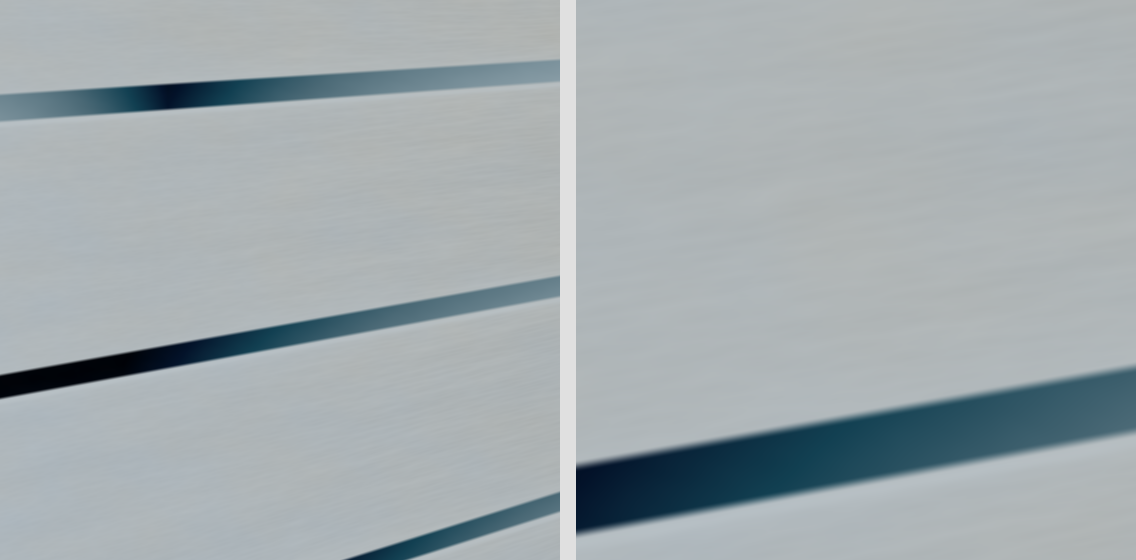
Left, the full canvas; right, a detail of the centre.
This texture is drawn by a Shadertoy shader. Its source:

```glsl
// Pale brushed boards in shallow perspective, parted by three fanning gaps.
// Gap lines come from a quadratic spacing rule; each gap carries a shadow ramp,
// and the boards get grain from stretched cellular noise and layered sines.

const int GAP_COUNT = 3;
const vec3 BOARD = vec3(0.685, 0.710, 0.718);
const vec3 RIM   = vec3(0.745, 0.780, 0.800);
const vec3 BLACK = vec3(0.00, 0.01, 0.03);
const vec3 NAVY  = vec3(0.01, 0.07, 0.16);
const vec3 TEAL  = vec3(0.07, 0.25, 0.32);
const vec3 SLATE = vec3(0.29, 0.41, 0.46);
const vec3 MIST  = vec3(0.47, 0.56, 0.60);

vec2 hash2(vec2 p) {
    vec3 q = fract(p.xyx * vec3(0.1031, 0.1030, 0.0973));
    q += dot(q, q.yzx + 33.33);
    return fract((q.xx + q.yz) * q.zy);
}

// Distance to the nearest jittered cell point, about 0 to 1
float cellular(vec2 p) {
    vec2 cell = floor(p), local = fract(p);
    float nearest = 2.0;
    for (int j = -1; j <= 1; j++)
    for (int i = -1; i <= 1; i++) {
        vec2 offset = vec2(i, j);
        vec2 delta = offset + hash2(cell + offset) - local;
        nearest = min(nearest, dot(delta, delta));
    }
    return sqrt(nearest);
}

// Slow mottling from warped, rotated sines, about -1 to 1
float layeredSines(vec2 p) {
    float sum = 0.0, amplitude = 0.5;
    for (int i = 0; i < 4; i++) {
        sum += amplitude * sin(p.x + 1.3 * sin(p.y)) * cos(p.y + 0.7 * sin(p.x));
        p = mat2(1.5, 0.7, -0.7, 1.5) * p + 2.1;
        amplitude *= 0.65;
    }
    return sum;
}

// Heights of gap k at the left and right borders
vec2 gapEnds(float k) {
    return vec2(0.807 - 0.498 * k - 0.0115 * k * (k - 1.0), 0.874 - 0.385 * k);
}

float gapWidth(float k, float x) {
    return mix(0.048 - 0.006 * k, 0.039 - 0.002 * k, x);
}

// Brightness along a gap: the top one recovers on both sides of its dark spot
float gapTone(float k, float x) {
    bool top = k < 0.5;
    float d = x - (top ? 0.30 : 0.22 + 0.25 * (k - 1.0));
    float rate = d > 0.0 ? (top ? 3.2 : 2.4) : (top ? 5.5 : 0.0);
    float rise = 1.0 - exp(-abs(d) * rate);
    return top ? 0.22 + 0.93 * rise : 1.1 * rise;
}

vec3 shadowRamp(float tone) {
    float t = clamp(tone, 0.0, 1.12) * 4.0;
    vec3 color = mix(BLACK, NAVY, clamp(t, 0.0, 1.0));
    color = mix(color, TEAL, clamp(t - 1.0, 0.0, 1.0));
    color = mix(color, SLATE, clamp(t - 2.0, 0.0, 1.0));
    return mix(color, MIST, clamp(t - 3.0, 0.0, 1.5));
}

// Board face; across counts boards downward, following the perspective
vec3 boardColor(vec2 uv, float across) {
    float bend = 0.012 * sin(uv.x * 7.0 + across * 5.0);
    float fibre = cellular(vec2(uv.x * 9.0, (across + bend) * 55.0)) - 0.5;
    float fleck = cellular(vec2(uv.x * 34.0 + 7.0, across * 70.0)) - 0.5;
    float streak = layeredSines(vec2(uv.x * 4.0, across * 16.0));
    float mottle = layeredSines(uv * vec2(11.0, 17.0) + 3.0);
    float warmth = 0.012 * mottle + 0.018 * (uv.x + uv.y - 1.0);

    vec3 color = BOARD + vec3(0.6, 0.0, -0.8) * warmth;
    color += 0.013 * fibre * mix(0.4, 1.5, uv.x) + 0.010 * fleck;
    color += 0.008 * streak + 0.014 * (0.5 - uv.x);
    return color;
}

void mainImage(out vec4 fragColor, in vec2 fragCoord) {
    vec2 uv = fragCoord / iResolution.xy;
    float soft = max(0.0036, 0.8 / iResolution.y);
    float across = (mix(0.807, 0.874, uv.x) - uv.y) / mix(0.51, 0.385, uv.x);
    vec3 color = boardColor(uv, across);

    for (int i = 0; i < GAP_COUNT; i++) {
        float k = float(i);
        vec2 ends = gapEnds(k);
        float slope = ends.y - ends.x;
        float halfWidth = 0.5 * gapWidth(k, uv.x);
        float height = uv.y - mix(ends.x, ends.y, uv.x);
        float edge = (abs(height) - halfWidth) / sqrt(1.0 + slope * slope);

        // Cool glow beside the gap, soft lit rim on its lower lip
        float glow = exp(-max(edge, 0.0) * 40.0);
        float lip = height < 0.0 ? exp(-pow((edge - 0.006) / 0.005, 2.0)) : 0.0;
        color = mix(color, RIM, 0.25 * glow + 0.35 * lip);

        // Shadowed interior, a little lighter towards its lower side
        float tone = gapTone(k, uv.x) - 0.04 * height / halfWidth;
        vec3 inside = shadowRamp(tone) + 0.006 * layeredSines(uv * vec2(30.0, 60.0));
        color = mix(color, inside, 1.0 - smoothstep(-soft, soft, edge));
    }
    fragColor = vec4(clamp(color, 0.0, 1.0), 1.0);
}
```
